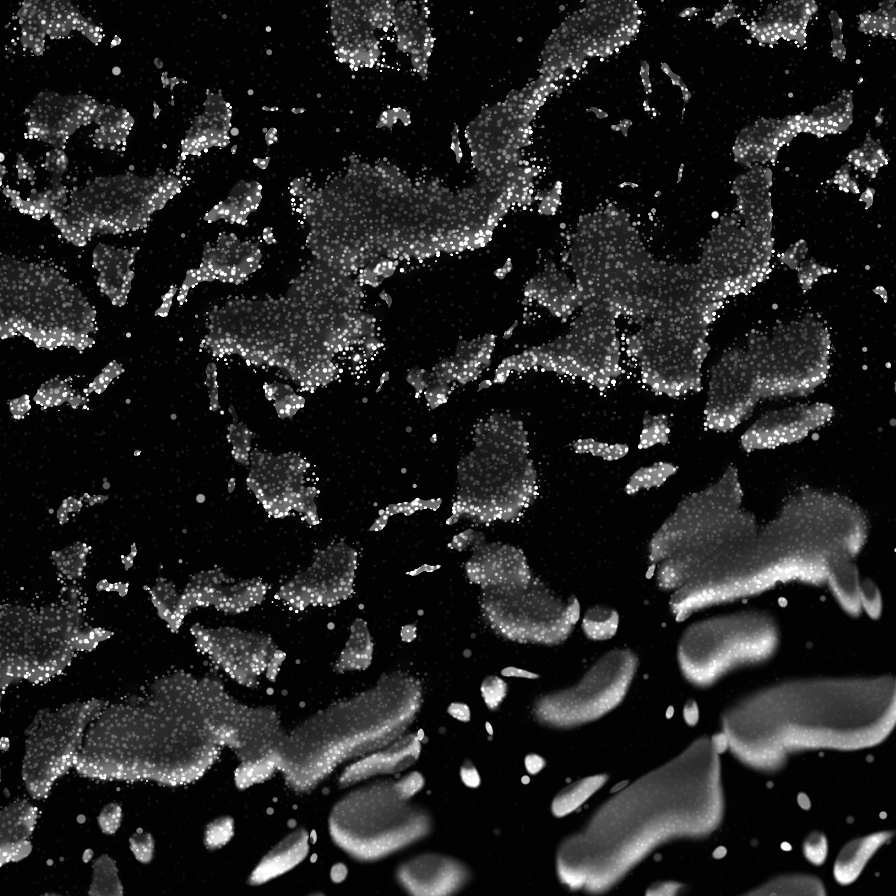
Give the GLSL for this texture, as a three.js fragment shader.

```glsl
varying vec2 vUv;

vec3 hash3(vec2 p) {
  vec3 s = vec3(dot(p, vec2(127.1, 311.7)), dot(p, vec2(269.5, 183.3)), dot(p, vec2(419.2, 371.9)));
  return fract(sin(s) * 43758.55);
}

// Layered sines make the outlines ragged; blur calms the fine ones
vec2 ragged(vec2 p, float blur) {
  float amp = 0.021, freq = 24.0;
  mat2 turn = mat2(0.8, 0.6, -0.6, 0.8);
  vec2 dir = p;
  for (int i = 0; i < 5; i++) {
    dir = turn * dir + 1.7;
    p += amp * sin(freq * dir.yx + p * 9.0);
    amp *= mix(0.55, 0.28, blur);
    freq *= 2.03;
  }
  return p;
}

// Cellular field of merging blobs, mostly small with a few large ones
float blobs(vec2 p, float share, float minSize, float maxSize) {
  vec2 cell = floor(p);
  float sum = 0.0;
  for (int y = -1; y <= 1; y++) {
    for (int x = -1; x <= 1; x++) {
      vec2 id = cell + vec2(float(x), float(y));
      vec3 h = hash3(id);
      float pick = fract(h.z * 7.31 + h.x);
      vec2 d = (p - id - h.xy) / mix(minSize, maxSize, pick * pick);
      float fall = max(0.0, 1.0 - dot(d, d));
      sum += step(h.z, share) * fall * fall;
    }
  }
  return sum;
}

// Scattered round droplets
float droplets(vec2 p, float share, float radius, float soft) {
  vec2 cell = floor(p);
  float light = 0.0;
  for (int y = -1; y <= 1; y++) {
    for (int x = -1; x <= 1; x++) {
      vec2 id = cell + vec2(float(x), float(y));
      vec3 h = hash3(id + 31.0);
      float r = radius * mix(0.5, 1.0, h.x);
      float dotMask = 1.0 - smoothstep(r * (1.0 - soft), r, length(p - id - h.xy));
      light = max(light, step(h.z, share) * dotMask * mix(0.3, 1.0, fract(h.y * 13.7)));
    }
  }
  return light;
}

vec2 slanted(vec2 p) {
  return mat2(0.82, -0.57, 0.57, 0.82) * p;
}

// x: wide patches, y: small flecks
vec2 foam(vec2 p, float blur) {
  vec2 q = slanted(ragged(p, blur));
  float patches = blobs(q * vec2(6.2, 11.5) + 3.0, 0.62, 0.25, 0.98 - 0.15 * blur);
  float flecks = blobs(q * vec2(15.0, 20.0) + 40.0, 0.52, 0.15, 0.8 + 0.15 * blur);
  return vec2(patches, flecks);
}

void main() {
  vec2 p = vUv;
  float blur = smoothstep(0.72, 1.2, 0.5 * p.x + 1.0 - p.y);

  // Fine bubbles
  float fine = droplets(p * 165.0, 0.8, 0.62, 0.7);
  float coarse = droplets(p * 95.0 + 9.0, 0.35, 0.42, 0.6);

  // Foam outlines, crumbled by bubbles in focus and soft out of focus
  vec2 field = foam(p, blur);
  vec2 crumbled = field + 0.22 * (fine - 0.35) * (1.0 - blur);
  vec2 edge = mix(vec2(0.06, 0.1), vec2(0.17, 0.26), blur);
  vec2 cover = smoothstep(0.32 - edge, 0.32 + edge, crumbled);
  float mask = max(cover.x, cover.y);

  // Light gathers along the lower rims
  vec2 below = foam(p - vec2(-0.004, 0.019), blur);
  vec2 thin = 1.0 - smoothstep(0.05, 0.7, below);
  float rim = thin.x * thin.y;

  // Shade of the foam
  float grain = mix(0.33 + 1.15 * fine + 0.7 * coarse, 0.88 + 0.1 * fine, 0.1 + 0.85 * blur);
  float mottle = 0.88 + 0.3 * sin(p.x * 31.0 + 3.0 * sin(p.y * 23.0)) * sin(p.y * 37.0 + p.x * 11.0);
  float tone = mask * grain * mottle * (0.32 + 0.72 * rim);

  // Spray around the foam, with wide dim discs out of focus
  float near = smoothstep(0.0, 0.3, max(field.x, 0.6 * field.y));
  float mist = droplets(p * 130.0 + 5.0, 0.3, 0.38, 0.6) * (0.12 + 0.6 * near) * mix(0.8, 0.2, blur);
  float beads = droplets(p * 46.0 + 17.0, 0.08, 0.2 + 0.16 * blur, 0.4 + 0.3 * blur) * mix(0.8, 0.35, blur);
  float sparks = droplets(p * 22.0 + 2.0, 0.04, 0.14, 0.4);
  float haze = 0.025 * near * (0.5 + 0.5 * sin(slanted(p).y * 160.0 + 4.0 * sin(slanted(p).x * 17.0)));

  float spray = max(max(mist, beads), sparks);
  tone = max(tone, spray * (1.0 - 0.5 * mask)) + haze * (1.0 - mask);
  gl_FragColor = vec4(vec3(min(0.008 + tone, 1.0)), 1.0);
}
```
